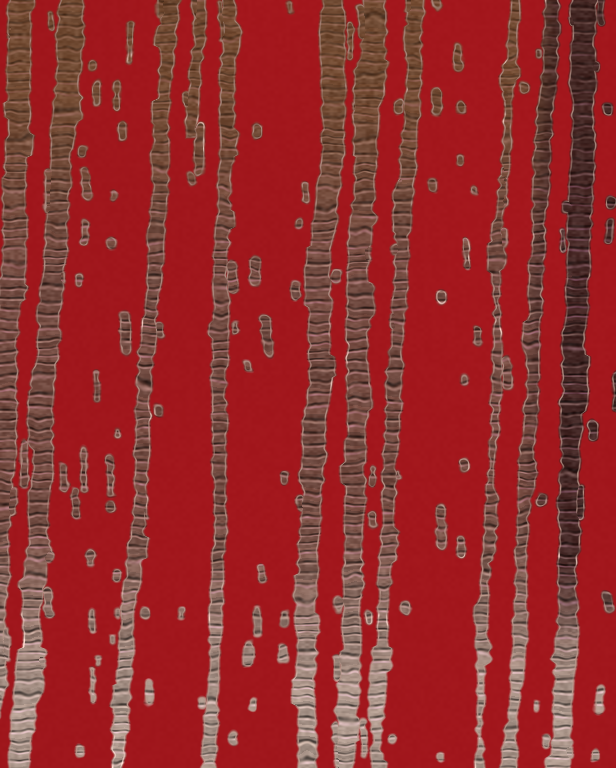
This texture is drawn by a Shadertoy shader. Its source:

```glsl
// Ragged metallic strands and scattered flecks on a glossy red ground.
// Leaning bands and jittered capsules are joined as one distance field,
// then shaded with a vertical sheen, cross wrinkles and a pale rim.

const vec3 RED = vec3(0.635, 0.088, 0.11);
const vec3 OLIVE = vec3(0.44, 0.29, 0.195);
const vec3 BROWN = vec3(0.45, 0.295, 0.255);
const vec3 SILVER = vec3(0.66, 0.58, 0.535);
const vec3 SHADOW = vec3(0.25, 0.14, 0.135);
const vec3 RIM = vec3(0.74, 0.61, 0.56);
const int STRANDS = 11;
const float TAU = 6.2832;

float hash(vec2 p) {
    return fract(sin(dot(p, vec2(127.1, 311.7))) * 43758.5453);
}

float noise(vec2 p) {
    vec2 cell = floor(p), f = fract(p);
    f = f * f * (3.0 - 2.0 * f);
    float low = mix(hash(cell), hash(cell + vec2(1, 0)), f.x);
    float high = mix(hash(cell + vec2(0, 1)), hash(cell + vec2(1, 1)), f.x);
    return mix(low, high, f.y);
}

// Peak of height one at zero, falling off over a given width.
float ridge(float x, float width) {
    return 1.0 - smoothstep(0.0, width, abs(x));
}

// Signed distance to one leaning band whose two sides wobble separately.
float strand(vec2 p, float i) {
    float lean = mix(0.03, 0.07, hash(vec2(i, 4.0)));
    float center = 0.01 + 0.076 * i - 0.03 * sin(TAU * i / 3.0);
    center += lean * (p.y - 0.5) + 0.010 * (noise(vec2(p.y * 6.0, i)) - 0.5);
    float halfWidth = 0.0113 + 0.0045 * cos(TAU * (i - 0.5) / 5.0);
    halfWidth *= 0.86 + 0.26 * p.y;

    float x = p.x - center;
    float side = i * 7.0 + (x < 0.0 ? 50.0 : 90.0);
    float edge = 0.005 * (noise(vec2(p.y * 20.0, side)) - 0.5)
               + 0.0045 * (noise(vec2(p.y * 120.0, side + 3.0)) - 0.5)
               + 0.005 * smoothstep(0.76, 0.84, noise(vec2(p.y * 21.0, side + 5.0)));
    float d = abs(x) - halfWidth - edge;

    // One band in eight breaks off near the top.
    float lowEnd = mod(i, 8.0) == 3.0 ? 0.82 : -1.0;
    return max(d, lowEnd - p.y);
}

// Signed distance to upright flecks, at most one per jittered grid cell.
float flecks(vec2 p, vec2 size) {
    vec2 home = floor(p / size);
    float d = 1.0;
    for (int j = -1; j <= 1; j++)
    for (int k = -1; k <= 1; k++) {
        vec2 cell = home + vec2(j, k);
        float crowd = noise(cell * 0.35 + 20.0);
        if (hash(cell + 1.7) > 0.24 + 0.5 * crowd) continue;
        vec2 jitter = vec2(hash(cell + 5.1), hash(cell + 9.3));
        vec2 q = p - (cell + 0.15 + 0.7 * jitter) * size;
        float pick = hash(cell + 13.9);
        float radius = mix(0.0042, 0.0078, hash(cell + 17.3));
        float reach = 0.002 + 0.028 * pick * pick * pick;
        q.x += 0.2 * q.y * (hash(cell + 21.7) - 0.4);
        q.y -= clamp(q.y, -reach, reach);
        d = min(d, length(q) - radius);
    }
    return d + 0.004 * (noise(p * 130.0) - 0.5);
}

// Foil colour: height sets the sheen, wrinkles cross the band.
vec3 foil(vec2 p, float d, float seed) {
    vec3 col = mix(SILVER, BROWN, smoothstep(0.06, 0.36, p.y));
    col = mix(col, OLIVE, smoothstep(0.62, 0.92, p.y));
    float dark = smoothstep(0.67, 0.735, p.x) * smoothstep(0.12, 0.3, p.y);
    col = mix(col, SHADOW, 0.9 * dark);

    // Nearly straight creases, unevenly spaced and patchy in strength.
    float along = p.y * 68.0 + 1.3 * noise(vec2(p.y * 25.0, seed))
                + 0.35 * noise(vec2(p.x * 80.0, p.y * 40.0 + seed)) + seed * 0.37;
    float f = fract(along);
    float tone = hash(vec2(floor(along), seed));
    float relief = mix(1.0, 0.55, smoothstep(0.6, 0.95, p.y));
    float patchy = 0.5 + 0.9 * noise(p * vec2(120.0, 90.0) + 7.0);
    col *= 1.0 + 0.2 * relief * (tone - 0.5);
    col *= 1.0 - 0.42 * relief * patchy * ridge(f - 0.68, 0.17);
    vec3 crease = mix(vec3(0.19, 0.17, 0.16), vec3(0.15, 0.10, 0.17), tone);
    col += crease * relief * patchy * ridge(f - 0.45, 0.16);
    col += 0.10 * (noise(p * vec2(190.0, 330.0)) - 0.5);

    // A thin bright rim, broken into beads.
    float broken = 0.1 + 1.0 * noise(p * 170.0 + seed);
    float rim = ridge(d + 0.0016, 0.0021) * min(broken, 1.0);
    col = mix(col, RIM * mix(1.0, 0.88, p.y), rim);
    float glint = smoothstep(0.84, 0.95, noise(p * 26.0 + 40.0));
    return col + 0.35 * glint * rim;
}

void mainImage(out vec4 fragColor, in vec2 fragCoord) {
    vec2 p = fragCoord / iResolution.y;

    // Nearest shape and its seed.
    float d = flecks(p, vec2(0.045, 0.06));
    float seed = 31.0;
    for (int i = 0; i < STRANDS; i++) {
        float band = strand(p, float(i));
        if (band < d) { d = band; seed = float(i); }
    }

    // Red ground with a faint uneven gloss.
    vec3 col = RED * (0.98 + 0.04 * noise(p * 3.0));
    col += 0.012 * (noise(p * 200.0) - 0.5);

    // The foil fades softly into the red.
    float soft = max(0.0021, 0.8 / iResolution.y);
    col = mix(col, foil(p, d, seed), 1.0 - smoothstep(-soft, soft, d));
    fragColor = vec4(col, 1.0);
}
```
